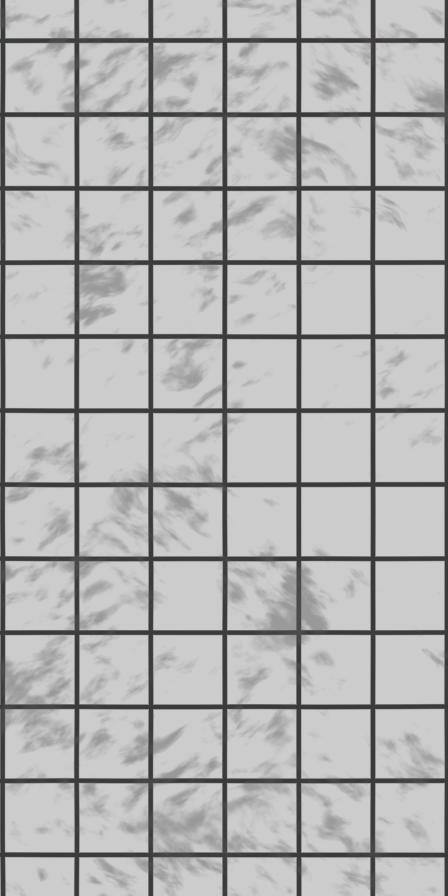
A WebGL 1 fragment shader for this texture:

```glsl
precision highp float;
// Pale grey square tiles with thin dark grout and patchy, streaked grey smudges.
uniform vec2 u_resolution;

float hash(vec2 p) {
  vec3 q = fract(vec3(p.xyx) * 0.1031);
  q += dot(q, q.yzx + 33.33);
  return fract((q.x + q.y) * q.z);
}

float noise(vec2 p) {
  vec2 i = floor(p), f = fract(p);
  f = f * f * (3.0 - 2.0 * f);
  return mix(mix(hash(i), hash(i + vec2(1.0, 0.0)), f.x),
             mix(hash(i + vec2(0.0, 1.0)), hash(i + 1.0), f.x), f.y);
}

float fbm(vec2 p) {
  float sum = 0.0, amp = 0.5;
  for (int i = 0; i < 4; i++) {
    sum += amp * noise(p);
    p = mat2(1.6, 1.2, -1.2, 1.6) * p + 17.3;
    amp *= 0.5;
  }
  return sum / 0.9375;
}

// Noise stretched along a direction, given as an angle
float streaks(vec2 p, float angle) {
  float c = cos(angle), s = sin(angle);
  vec2 q = vec2(c * p.x + s * p.y, c * p.y - s * p.x);
  return fbm(q * vec2(19.0, 38.0) + 60.0);
}

// Smudge strength: short streaks gathered into patches, sparse near the middle
float smudges(vec2 p) {
  vec2 warped = p + 0.025 * vec2(noise(p * 14.0), noise(p * 14.0 + 40.0));
  float lean = smoothstep(0.35, 0.65, noise(p * 2.5 + 8.0));
  float grain = mix(streaks(warped, 0.5), streaks(warped, -0.6), lean);
  float patches = 0.65 * noise(p * 4.5 + 21.0) + 0.35 * noise(p * 10.0 + 5.0);
  float clean = exp(-dot((p - vec2(0.68, 1.08)) * vec2(2.6, 2.2),
                         (p - vec2(0.68, 1.08)) * vec2(2.6, 2.2)));
  return smoothstep(0.54, 0.92, grain + 0.6 * (patches - 0.5) - 0.12 * clean + 0.03);
}

void main() {
  // Canvas is one unit wide and two tall
  vec2 p = gl_FragCoord.xy / u_resolution * vec2(1.0, 2.0);
  float pixel = 1.0 / u_resolution.x;

  // Distance to the nearest grout line, with a barely visible wobble
  float pitch = 0.16523;
  vec2 wobble = 0.0012 * vec2(noise(p * 7.0) - 0.5, noise(p * 7.0 + 31.0) - 0.5);
  vec2 cell = (p + wobble - vec2(0.5020, 1.0833)) / pitch;
  vec2 gap = abs(fract(cell + 0.5) - 0.5) * pitch;
  float soft = max(0.0020, 0.6 * pixel);
  float grout = 1.0 - smoothstep(0.0053 - soft, 0.0053 + soft, min(gap.x, gap.y));

  // Smudges darken the tiles and faintly lighten the grout
  float smudge = smudges(p);
  vec3 tileColor = mix(vec3(0.80), vec3(0.60), smudge);
  vec3 groutColor = mix(vec3(0.23), vec3(0.29), smudge);
  groutColor += 0.015 * (noise(p * 9.0 + 3.0) - 0.5) * vec3(1.0, -1.0, 0.5);

  gl_FragColor = vec4(mix(tileColor, groutColor, grout), 1.0);
}
```
